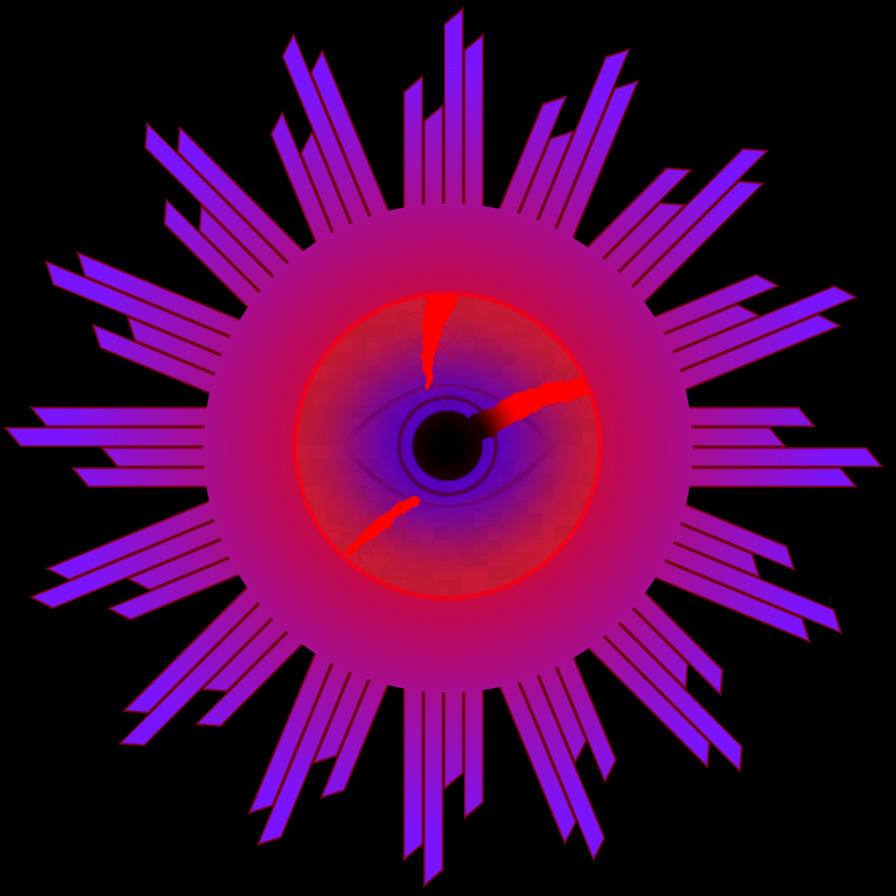
This background is drawn by a WebGL 1 fragment shader. Its source:

```glsl
precision highp float;
// Radiant eye: a glowing disk with sixteen clusters of slanted bars and a veined iris.

uniform vec2 u_resolution;

const float TAU = 6.2831853;
const float RAY_COUNT = 16.0;
const float BAR_PITCH = 0.045;
const vec4 BAR_LENGTHS = vec4(0.807, 0.742, 0.958, 0.900);
const vec3 OUTLINE_RED = vec3(0.50, 0.0, 0.12);
const vec3 VEIN_RED = vec3(1.0, 0.0, 0.0);
const vec3 LID_COLOR = vec3(0.42, 0.0, 0.38);

float hash(float n) {
  return fract(sin(n * 12.9898) * 43758.5);
}

// Coverage of a shape from its signed distance.
float cover(float d, float blur) {
  return 1.0 - smoothstep(-blur, blur, d);
}

// Distance to a line whose half width goes from ra to rb.
float taper(vec2 p, vec2 a, vec2 b, float ra, float rb) {
  vec2 ab = b - a;
  float t = clamp(dot(p - a, ab) / dot(ab, ab), 0.0, 1.0);
  return length(p - a - ab * t) - mix(ra, rb, t);
}

// Vein bent at its middle; w holds the three half widths.
float vein(vec2 p, vec2 a, vec2 b, vec2 c, vec3 w) {
  p += 0.003 * sin(p.yx * 75.0) + 0.0015 * sin(p.yx * 190.0 + 1.0);
  return min(taper(p, a, b, w.x, w.y), taper(p, b, c, w.y, w.z));
}

// Hairline branches scattered along a segment.
float capillaries(vec2 p, vec2 a, vec2 b, float seed) {
  float d = 1.0;
  p += 0.003 * sin(p.yx * 130.0 + seed);
  for (int i = 0; i < 8; i++) {
    float n = seed + float(i) * 3.1;
    vec2 root = mix(a, b, (float(i) + 0.5) / 8.0);
    float side = mod(float(i), 2.0) * 2.0 - 1.0;
    vec2 along = normalize(b - a);
    vec2 dir = normalize(vec2(-along.y, along.x) * side + along * (0.4 + hash(n)));
    vec2 tip = root + dir * mix(0.04, 0.10, hash(n + 1.0));
    d = min(d, taper(p, root, tip, 0.0025, 0.0005));
  }
  return d;
}

// Distance to the nearest bar of the ray cluster.
float rayBars(vec2 p) {
  float sector = TAU / RAY_COUNT;
  float angle = atan(p.x, p.y);
  angle -= sector * floor(angle / sector + 0.5);
  vec2 q = length(p) * vec2(sin(angle), cos(angle));
  float id = clamp(floor(q.x / BAR_PITCH) + 2.0, 0.0, 3.0);
  float u = q.x - (id - 1.5) * BAR_PITCH;
  vec4 pick = 1.0 - step(0.5, abs(vec4(0.0, 1.0, 2.0, 3.0) - id));
  float tip = (q.y - dot(BAR_LENGTHS, pick) - 0.85 * u) * 0.76;
  return max(max(abs(u) - 0.0185, tip), 0.50 - q.y);
}

// Radial glow from crimson through magenta to violet.
vec3 glow(float r) {
  float blue = clamp(mix(0.22, 0.98, (r - 0.30) / 0.55), 0.15, 1.0);
  return vec3(0.88 - 0.40 * blue, 0.02 + 0.06 * blue, blue);
}

vec3 irisColor(vec2 p, float px) {
  float r = length(p * vec2(0.92, 1.0));
  vec3 col = mix(vec3(0.34, 0.0, 0.74), vec3(0.77, 0.10, 0.20), smoothstep(0.07, 0.32, r));

  // Faint tile mosaic
  vec2 cell = floor(p / 0.03);
  col *= 0.97 + 0.06 * hash(cell.x + cell.y * 17.0);

  // Almond lids
  float lid = abs(abs(p.y) - 0.135 * (1.0 - p.x * p.x / 0.055));
  lid /= 1.0 + 2.0 * abs(p.x) / 0.25;
  float lidFade = 1.0 - smoothstep(0.17, 0.24, abs(p.x));
  col = mix(col, LID_COLOR, 0.65 * lidFade * cover(lid - 0.003, px));

  // Capillaries, then the three main veins
  float hair = capillaries(p, vec2(-0.02, 0.32), vec2(-0.045, 0.15), 2.0);
  hair = min(hair, capillaries(p, vec2(0.12, 0.07), vec2(0.29, 0.13), 7.0));
  hair = min(hair, capillaries(p, vec2(-0.08, -0.13), vec2(-0.20, -0.22), 13.0));
  col = mix(col, vec3(0.78, 0.0, 0.14), 0.5 * cover(hair, px));
  float d = vein(p, vec2(-0.015, 0.335), vec2(-0.04, 0.23), vec2(-0.045, 0.13), vec3(0.036, 0.018, 0.005));
  d = min(d, vein(p, vec2(-0.073, -0.122), vec2(-0.155, -0.177), vec2(-0.215, -0.235), vec3(0.012, 0.014, 0.009)));
  col = mix(col, VEIN_RED, cover(d, px));

  // Ring around the pupil
  float ring = abs(length(p) - 0.108) - 0.005;
  col = mix(col, vec3(0.32, 0.0, 0.33), cover(ring, px));

  // Right vein darkens as it enters the pupil
  float root = vein(p, vec2(0.315, 0.135), vec2(0.19, 0.105), vec2(0.07, 0.04), vec3(0.022, 0.025, 0.030));
  col = mix(col, VEIN_RED * smoothstep(0.06, 0.18, length(p)), cover(root, px));
  vec3 pupil = vec3(0.10, 0.0, 0.0) * smoothstep(0.02, 0.08, length(p));
  return mix(col, pupil, cover(length(p) - 0.078, 2.0 * px));
}

void main() {
  float size = min(u_resolution.x, u_resolution.y);
  vec2 p = (2.0 * gl_FragCoord.xy - u_resolution) / size;
  float px = 2.0 / size;
  float r = length(p);

  // Outlined bars, disk, iris and its rim
  vec3 body = glow(r);
  float bars = rayBars(p - vec2(-0.010, 0.002));
  vec3 col = OUTLINE_RED * cover(bars - 0.004, px);
  col = mix(col, body, cover(bars, px));
  col = mix(col, body, cover(r - 0.546, px));
  vec2 eye = p - vec2(-0.001, 0.005);
  float rim = length(eye) - 0.340;
  col = mix(col, irisColor(eye, px), cover(rim, px));
  col = mix(col, vec3(0.94, 0.0, 0.10), cover(abs(rim) - 0.005, 2.0 * px));
  gl_FragColor = vec4(col, 1.0);
}
```
